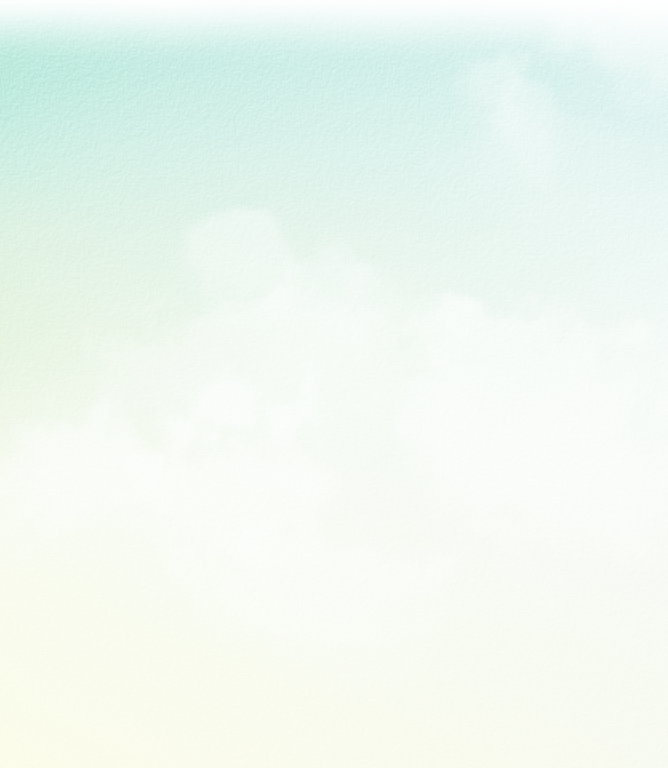
A Shadertoy shader for this background:

```glsl
// Pale sky on textured paper: two vertical colour ramps, mint to cream, are
// blended across the canvas, then veiled with noise-edged clouds,
// fine paper grain and a white fade along the top.
#define CLOUD_WARP 0.95
#define CLOUD_DETAIL 10.0
#define GRAIN_SCALE 480.0
#define GRAIN_STRENGTH 0.062
#define TOP_FADE 0.085
#define CLOUD_COLOR vec3(0.986, 0.994, 0.986)

const int STOPS = 6;
const int PUFFS = 12;

float hash(vec2 p) {
    vec3 q = fract(vec3(p.xyx) * 0.1031);
    q += dot(q, q.yzx + 33.33);
    return fract((q.x + q.y) * q.z);
}

float noise(vec2 p) {
    vec2 cell = floor(p), f = fract(p);
    f = f * f * (3.0 - 2.0 * f);
    return mix(mix(hash(cell), hash(cell + vec2(1, 0)), f.x),
               mix(hash(cell + vec2(0, 1)), hash(cell + vec2(1, 1)), f.x), f.y);
}

float fbm(vec2 p) {
    float sum = 0.0, weight = 0.5;
    for (int i = 0; i < 5; i++) {
        sum += weight * noise(p);
        p = mat2(1.6, 1.2, -1.2, 1.6) * p + 7.3;
        weight *= 0.5;
    }
    return sum;
}

// Sky colour at a depth below the top edge, blended from left to right
vec3 skyColor(float x, float depth) {
    float stops[STOPS] = float[](0.10, 0.20, 0.31, 0.44, 0.62, 1.0);
    vec3 left[STOPS] = vec3[](
        vec3(0.735, 0.915, 0.865), vec3(0.81, 0.935, 0.89), vec3(0.87, 0.947, 0.885),
        vec3(0.905, 0.957, 0.885), vec3(0.968, 0.983, 0.94), vec3(0.986, 0.99, 0.915));
    vec3 right[STOPS] = vec3[](
        vec3(0.865, 0.95, 0.94), vec3(0.89, 0.957, 0.945), vec3(0.922, 0.968, 0.955),
        vec3(0.956, 0.98, 0.968), vec3(0.968, 0.982, 0.966), vec3(0.972, 0.981, 0.942));
    vec3 leftColor = left[0], rightColor = right[0];
    for (int i = 1; i < STOPS; i++) {
        float t = clamp((depth - stops[i - 1]) / (stops[i] - stops[i - 1]), 0.0, 1.0);
        leftColor = mix(leftColor, left[i], t);
        rightColor = mix(rightColor, right[i], t);
    }
    return mix(leftColor, rightColor, pow(x, 0.7));
}

// Combined cover of all puffs; crisp above, dissolving below
float cloudCover(vec2 p) {
    // Centre and radii, in canvas heights, measured from the top left
    vec4 puffs[PUFFS] = vec4[](
        vec4(0.318, 0.365, 0.095, 0.105), vec4(0.430, 0.415, 0.110, 0.110),
        vec4(0.485, 0.410, 0.075, 0.090), vec4(0.390, 0.520, 0.260, 0.170),
        vec4(0.640, 0.120, 0.060, 0.065), vec4(0.690, 0.170, 0.060, 0.085),
        vec4(0.840, 0.070, 0.135, 0.095), vec4(0.100, 0.650, 0.150, 0.120),
        vec4(0.300, 0.670, 0.170, 0.145), vec4(0.400, 0.790, 0.210, 0.120),
        vec4(0.730, 0.590, 0.280, 0.190), vec4(0.740, 0.250, 0.200, 0.120));
    float opacity[PUFFS] = float[](
        0.42, 0.36, 0.26, 0.42, 0.36, 0.28, 0.52, 0.60, 0.62, 0.50, 0.60, 0.16);
    float billow = (fbm(p * CLOUD_DETAIL) - 0.48) * CLOUD_WARP
                 + (fbm(p * CLOUD_DETAIL * 3.0 + 4.0) - 0.48) * CLOUD_WARP * 0.5;
    float clear = 1.0;
    for (int i = 0; i < PUFFS; i++) {
        vec2 q = (p - puffs[i].xy) / puffs[i].zw;
        float softness = mix(0.32, 1.1, smoothstep(-0.8, 0.5, q.y));
        float edge = length(q) + billow;
        clear *= 1.0 - opacity[i] * (1.0 - smoothstep(1.1 - softness, 1.1, edge));
    }
    return 1.0 - clear;
}

// Fine embossed speckle over slightly larger fibres
float paperGrain(vec2 p) {
    vec2 g = p * GRAIN_SCALE;
    float fine = noise(g) - noise(g + vec2(0.9, 1.1));
    float coarse = noise(g * 0.45 + 19.0) - noise(g * 0.45 + 19.8);
    return fine * 0.75 + coarse * 0.25;
}

void mainImage(out vec4 fragColor, in vec2 fragCoord) {
    vec2 uv = fragCoord / iResolution.xy;
    float depth = 1.0 - uv.y;
    vec2 p = vec2(uv.x * iResolution.x / iResolution.y, depth);

    // Sky with faint uneven washes
    float wash = fbm(p * 6.0 + 21.0) - 0.48;
    vec3 color = skyColor(uv.x, depth + wash * 0.06);

    // Clouds
    color = mix(color, CLOUD_COLOR, cloudCover(p));

    // Grain shows most where the wash is deep
    float tint = 1.0 - color.r;
    color += paperGrain(p) * GRAIN_STRENGTH * (0.1 + 2.6 * tint);

    // White fade at the top
    float fade = smoothstep(-0.012, TOP_FADE, depth + wash * 0.02);
    color = mix(vec3(1.0), color, fade);

    fragColor = vec4(clamp(color, 0.0, 1.0), 1.0);
}
```
